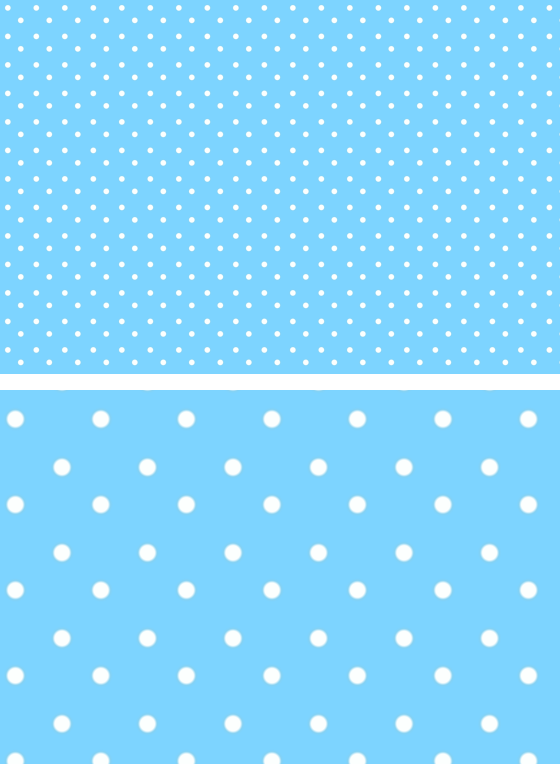
Top: the whole. Bottom: its middle third, enlarged.
Give the GLSL for this pattern, as a Shadertoy shader.

```glsl
const float PITCH = 0.0509;         // lattice spacing, in canvas widths
const float DOT_RADIUS = 0.098;     // remaining lengths are in lattice cells
const float RIM_WIDTH = 0.026;
const vec2 FIRST_DOT = vec2(0.274, 0.277);
const vec2 SECOND_DOT = vec2(0.729, 0.714);

const vec3 SKY = vec3(0.49, 0.83, 1.00);
const vec3 RIM = vec3(0.52, 0.82, 0.95);
const vec3 WHITE = vec3(0.99, 1.00, 0.995);

// Distance to the nearest point of a square unit lattice
float latticeDistance(vec2 p, vec2 origin) {
    return length(fract(p - origin + 0.5) - 0.5);
}

// Smooth disc coverage from a distance to its centre
float disc(float dist, float radius, float blur) {
    return 1.0 - smoothstep(radius - blur, radius + blur, dist);
}

void mainImage(out vec4 fragColor, in vec2 fragCoord) {
    // Lattice cells, counted from the upper left corner
    vec2 fromTop = vec2(fragCoord.x, iResolution.y - fragCoord.y);
    vec2 p = fromTop / (iResolution.x * PITCH);
    float pixel = 1.0 / (iResolution.x * PITCH);

    // Two interleaved dot lattices
    float dist = min(latticeDistance(p, FIRST_DOT),
                     latticeDistance(p, SECOND_DOT));

    // Faint muted rim, then the white dot
    float blur = max(0.75 * pixel, 0.02);
    vec3 color = mix(SKY, RIM, disc(dist, DOT_RADIUS + RIM_WIDTH, blur));
    color = mix(color, WHITE, disc(dist, DOT_RADIUS, blur));

    fragColor = vec4(color, 1.0);
}
```
